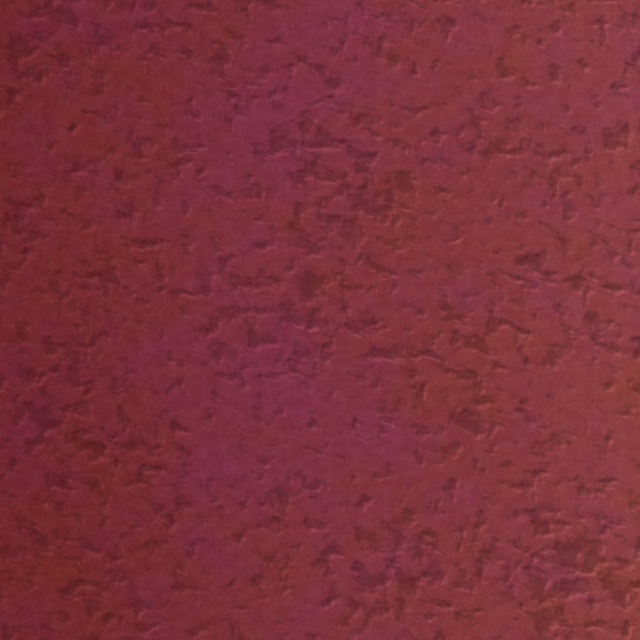
Give the GLSL for this texture, as a Shadertoy shader.

```glsl
#define SHADE_LEFT vec3(0.442, 0.152, 0.188)
#define SHADE_RIGHT vec3(0.538, 0.238, 0.266)
#define VIOLET_SHIFT vec3(0.004, -0.004, 0.056)
#define RUST_SHIFT vec3(0.004, 0.008, -0.040)
#define PIT_SCALE 34.0
#define PIT_DEPTH 0.15
#define RELIEF 0.17
#define LIGHT_STEP vec2(-0.0035, 0.0045)
#define BLOTCH_SCALE 14.0
#define MOTTLE 0.034
#define GRAIN 0.013

// Random unit gradient for a lattice cell
vec2 cellGradient(vec2 cell) {
    vec3 q = fract(cell.xyx * vec3(0.1031, 0.1030, 0.0973));
    q += dot(q, q.yzx + 33.33);
    float angle = 6.2832 * fract((q.x + q.y) * q.z);
    return vec2(cos(angle), sin(angle));
}

float gradientNoise(vec2 p) {
    vec2 cell = floor(p), f = fract(p);
    vec2 u = f * f * f * (f * (f * 6.0 - 15.0) + 10.0);
    float a = dot(cellGradient(cell), f);
    float b = dot(cellGradient(cell + vec2(1, 0)), f - vec2(1, 0));
    float c = dot(cellGradient(cell + vec2(0, 1)), f - vec2(0, 1));
    float d = dot(cellGradient(cell + vec2(1, 1)), f - vec2(1, 1));
    return 1.4 * mix(mix(a, b, u.x), mix(c, d, u.x), u.y);
}

float fbm(vec2 p, int octaves) {
    float sum = 0.0, weight = 0.6;
    for (int i = 0; i < octaves; i++) {
        sum += weight * gradientNoise(p);
        p = mat2(1.6, 1.2, -1.2, 1.6) * p + 17.3;
        weight *= 0.5;
    }
    return sum;
}

// Depth of the irregular dents, gathered into loose clusters
float pitDepth(vec2 uv) {
    vec2 warp = vec2(gradientNoise(uv * 23.0 + 40.0), gradientNoise(uv * 23.0 + 71.0));
    vec2 p = uv + 0.009 * warp;
    vec2 slanted = vec2(0.72 * p.x - 0.45 * p.y, 0.58 * p.x + 0.95 * p.y);
    float cluster = gradientNoise(uv * 5.0 + 9.0) + 0.6 * gradientNoise(uv * 11.0 + 3.0);
    float bumps = fbm(slanted * PIT_SCALE + 100.0, 3);
    return smoothstep(-0.08, 0.62, bumps + 0.32 * cluster);
}

void mainImage(out vec4 fragColor, in vec2 fragCoord) {
    vec2 uv = fragCoord / iResolution.xy;

    // Broad light falling off to the left
    float sweep = uv.x + 0.10 * gradientNoise(uv * 2.3 + 5.0);
    vec3 color = mix(SHADE_LEFT, SHADE_RIGHT, clamp(sweep, 0.0, 1.0));

    // Violet band down the middle and blurred colour blotches
    float band = exp(-pow((uv.x - 0.46 + 0.04 * uv.y) / 0.22, 2.0));
    float blotch = fbm(uv * vec2(0.75, 1.0) * BLOTCH_SCALE + 20.0, 3);
    float tint = 0.70 * band - 0.20 + 1.1 * blotch + 0.6 * gradientNoise(uv * 4.0 + 60.0);
    color += VIOLET_SHIFT * clamp(tint, 0.0, 1.0) + RUST_SHIFT * clamp(-tint, 0.0, 1.0);

    // Dents, with their far walls catching the light
    float depth = pitDepth(uv);
    float slope = pitDepth(uv + LIGHT_STEP) - depth;
    float edgeLight = mix(0.8, 1.15, uv.x);
    color *= 1.025 - PIT_DEPTH * depth + RELIEF * edgeLight * slope;
    color += vec3(0.02, 0.025, 0.025) * edgeLight * smoothstep(0.15, 0.55, slope);

    // Soft mottling and fine grain
    color += MOTTLE * fbm(uv * vec2(46.0, 58.0) + 30.0, 3);
    color += GRAIN * gradientNoise(uv * 170.0);

    fragColor = vec4(clamp(color, 0.0, 1.0), 1.0);
}
```
